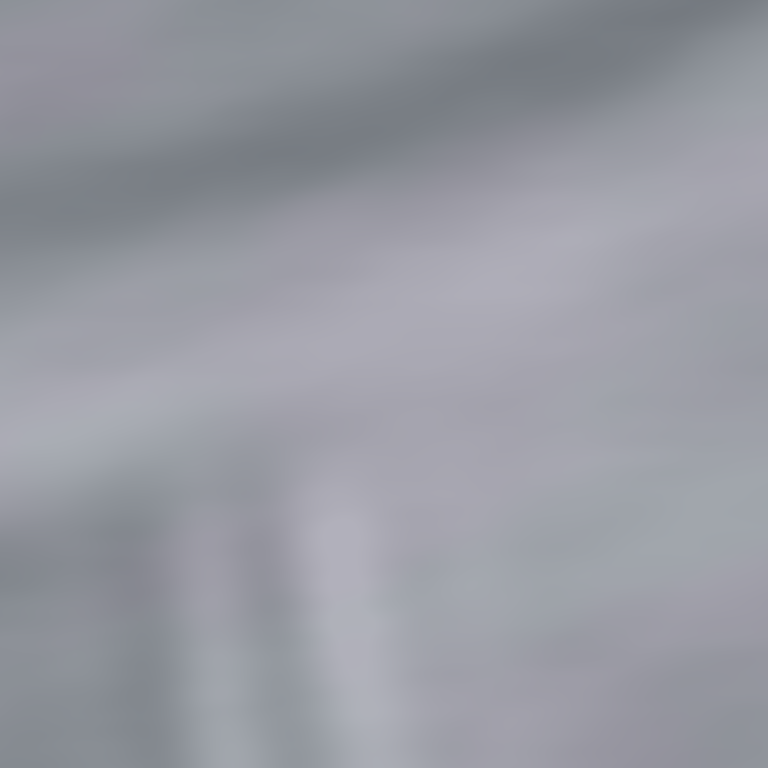
Write a three.js fragment shader that draws this texture.

```glsl
// Soft grey storm clouds: a dark slanting band above pale, blurred folds.
varying vec2 vUv;

float hash(vec2 p) {
  vec3 q = fract(vec3(p.xyx) * 0.1031);
  q += dot(q, q.yzx + 33.33);
  return fract((q.x + q.y) * q.z);
}

// Value noise with quintic easing, centred on zero
float noise(vec2 p) {
  vec2 cell = floor(p);
  vec2 f = fract(p);
  f = f * f * f * (f * (f * 6.0 - 15.0) + 10.0);
  float low = mix(hash(cell), hash(cell + vec2(1.0, 0.0)), f.x);
  float high = mix(hash(cell + vec2(0.0, 1.0)), hash(cell + vec2(1.0, 1.0)), f.x);
  return mix(low, high, f.y) * 2.0 - 1.0;
}

float fbm(vec2 p) {
  float sum = 0.0;
  float amplitude = 0.55;
  for (int i = 0; i < 4; i++) {
    sum += amplitude * noise(p);
    p = mat2(0.96, 0.28, -0.28, 0.96) * p * 1.9 + 7.3;
    amplitude *= 0.42;
  }
  return sum;
}

// Soft ridge of the given half width
float ridge(float offset, float width) {
  float t = offset / width;
  return exp(-t * t);
}

void main() {
  vec2 p = vUv;
  vec2 drift = vec2(fbm(p * 3.0 + 11.0), fbm(p * 3.0 + 41.0));
  vec2 q = p + drift * vec2(0.03, 0.022);

  // Dark band rising to the right, with a duller sky above it
  float bandOffset = q.y - (0.72 + 0.1 * q.x + 0.21 * q.x * q.x);
  float shade = 0.627;
  shade -= 0.115 * ridge(bandOffset, 0.095);
  shade -= 0.055 * smoothstep(-0.08, 0.08, bandOffset);

  // Pale crest below the band
  shade += 0.035 * ridge(q.y - 0.38 - 0.4 * q.x, 0.07);

  // Shadowed lower corners and upright folds
  float lower = smoothstep(0.47, 0.25, q.y);
  shade -= 0.085 * lower * smoothstep(0.5, 0.12, q.x);
  shade -= 0.05 * smoothstep(0.35, 0.0, q.y) * smoothstep(0.45, 0.95, q.x);
  float foldPhase = (q.x - 0.28 + 0.12 * (q.y - 0.2)) / 0.19;
  shade += 0.045 * lower * ridge(q.x - 0.36, 0.2) * cos(6.2832 * foldPhase);
  shade += 0.035 * ridge(length((q - vec2(0.46, 0.27)) * vec2(1.0, 0.6)), 0.1);

  // Slanted wisps and faint level streaks
  vec2 along = mat2(0.94, -0.34, 0.34, 0.94) * q;
  shade += 0.045 * fbm(along * vec2(2.6, 7.0) + 3.0);
  shade += 0.004 * noise(p * vec2(7.0, 42.0) + 19.0);

  // Cool and mauve greys drift across the cloud
  float mauve = smoothstep(-0.45, 0.45, fbm(along * vec2(3.0, 6.0) + 57.0) + (shade - 0.6) * 4.0);
  vec3 tint = mix(vec3(-0.012, 0.008, 0.032), vec3(0.004, 0.0, 0.042), mauve);
  gl_FragColor = vec4(clamp(shade, 0.43, 0.69) + tint, 1.0);
}
```
